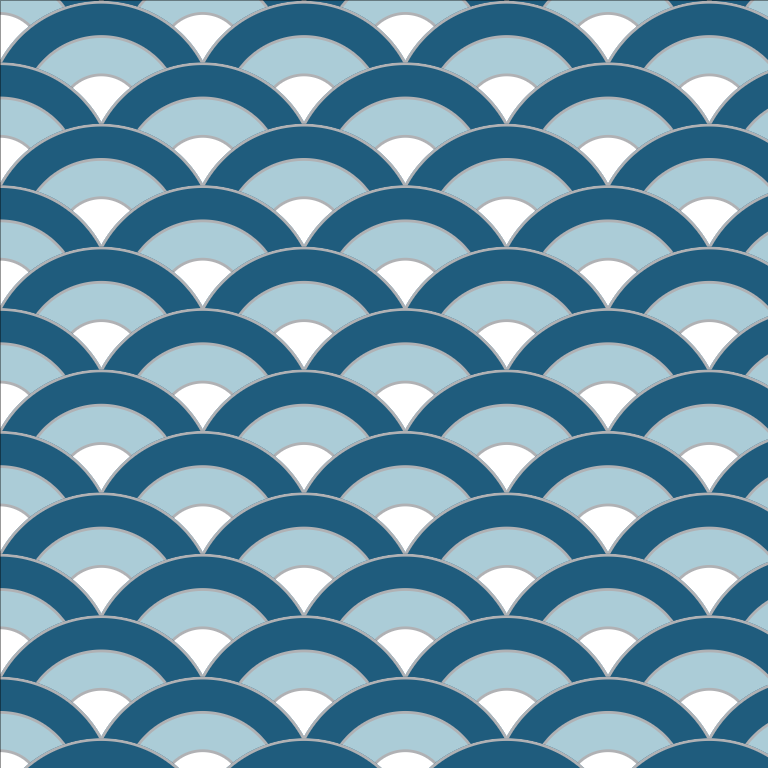
Give the GLSL for this pattern, as a Shadertoy shader.

```glsl
// Overlapping seigaiha wave scales: concentric blue, pale and white arcs with grey outlines.
#define PERIOD   0.2639   // distance between scales in a row
#define ROW_STEP 0.0800   // distance between rows
#define TOP_GAP  0.0029   // canvas top to the first crest
#define R_OUTER  0.1490
#define R_MIDDLE 0.1043
#define R_INNER  0.0544
#define LINE     0.0037   // outline width
#define EDGE     0.0013   // dark hairline at the left and top border
#define NAVY  vec3(0.122, 0.360, 0.490)
#define PALE  vec3(0.672, 0.800, 0.845)
#define WHITE vec3(1.0)
#define GREY  vec3(0.690, 0.695, 0.705)

// Antialiased coverage of the region where the distance is negative
float coverage(float dist, float pixel) {
    return clamp(0.5 - dist / pixel, 0.0, 1.0);
}

// Colour of one scale at a given distance from its centre
vec3 scaleColor(float r, float pixel) {
    vec3 color = mix(NAVY, PALE, coverage(r - R_MIDDLE, pixel));
    color = mix(color, WHITE, coverage(r - R_INNER, pixel));
    float nearestRing = min(abs(r - R_OUTER), min(abs(r - R_MIDDLE), abs(r - R_INNER)));
    return mix(color, GREY, coverage(nearestRing - 0.5 * LINE, pixel));
}

void mainImage(out vec4 fragColor, in vec2 fragCoord) {
    float pixel = 1.0 / iResolution.y;
    vec2 p = vec2(fragCoord.x, iResolution.y - fragCoord.y) * pixel;
    float baseRow = floor((p.y - TOP_GAP) / ROW_STEP);
    vec3 color = WHITE;

    // Paint rows from back to front; each lower row covers the one above
    for (int i = -2; i <= 1; i++) {
        float row = baseRow + float(i);
        float shift = 0.5 * mod(row + 1.0, 2.0);
        float x = (fract(p.x / PERIOD - shift + 0.5) - 0.5) * PERIOD;
        float y = p.y - (TOP_GAP + row * ROW_STEP + R_OUTER);
        float r = length(vec2(x, y));
        color = mix(color, scaleColor(r, pixel), coverage(r - R_OUTER - 0.5 * LINE, pixel));
    }

    // Faint border hairline
    color *= 1.0 - 0.4 * coverage(min(p.x, p.y) - EDGE, pixel);
    fragColor = vec4(color, 1.0);
}
```
